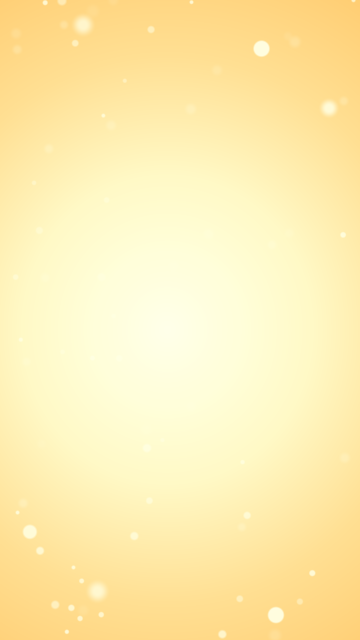
A Shadertoy shader for this background:

```glsl
// Warm golden backdrop with a pale central glow and drifting cream light specks.

vec3 hash3(float n) {
    vec3 p = fract(vec3(n) * vec3(0.1031, 0.1030, 0.0973));
    p += dot(p, p.yzx + 33.33);
    return fract((p.xxy + p.yzz) * p.zyx);
}

// Radial ramp, with radius in canvas widths
vec3 glowColor(float radius) {
    vec3 color = mix(vec3(1.0, 1.0, 0.93), vec3(1.0, 0.997, 0.85), smoothstep(-0.1, 0.26, radius));
    color = mix(color, vec3(1.0, 0.975, 0.775), clamp((radius - 0.22) / 0.21, 0.0, 1.0));
    color = mix(color, vec3(1.0, 0.875, 0.575), clamp((radius - 0.43) / 0.33, 0.0, 1.0));
    return mix(color, vec3(1.0, 0.80, 0.44), clamp((radius - 0.76) / 0.34, 0.0, 1.0));
}

// Coverage of a disc; blur is a fraction of its radius
float speck(vec2 offset, float radius, float blur) {
    float edge = max(radius * blur, 1.0 / iResolution.x);
    return 1.0 - smoothstep(radius - edge, radius + edge, length(offset));
}

void mainImage(out vec4 fragColor, in vec2 fragCoord) {
    vec2 canvas = vec2(1.0, iResolution.y / iResolution.x);
    vec2 p = fragCoord / iResolution.x;
    vec3 cream = vec3(1.0, 1.0, 0.89);

    // Background glow
    vec3 color = glowColor(length((p - vec2(0.465, 0.485) * canvas) * vec2(1.06, 1.0)));

    // Small specks, gathered towards the top and bottom
    for (int i = 0; i < 64; i++) {
        vec3 place = hash3(float(i) + 3.7);
        vec3 look = hash3(float(i) + 91.3);
        float side = i % 2 == 0 ? 1.0 : -1.0;
        vec2 center = vec2(place.x, 0.5 + 0.5 * side * (1.0 - pow(place.y, 1.6)));
        bool faint = look.x < 0.45;
        float radius = faint ? mix(0.010, 0.016, look.y) : mix(0.005, 0.012, look.y * look.y);
        float alpha = faint ? mix(0.08, 0.28, look.z) : mix(0.4, 0.85, look.z);
        color = mix(color, cream, alpha * speck(p - center * canvas, radius, faint ? 0.6 : 0.35));
    }

    // Large specks: soft on the left, crisp on the right, at both ends
    for (int i = 0; i < 4; i++) {
        float right = float(i % 2), top = float(i / 2);
        vec2 center = vec2(0.271 + 0.4955 * right - 0.04 * top, 0.076 - 0.037 * right + 0.885 * top);
        float alpha = mix(0.75, 0.95, right);
        color = mix(color, cream, alpha * speck(p - center * canvas, 0.022, mix(0.65, 0.15, right)));
    }

    // Opposing pair near the side edges
    for (int i = 0; i < 2; i++) {
        float upper = float(i);
        vec2 center = vec2(0.083 + 0.831 * upper, 0.169 + 0.662 * upper);
        color = mix(color, cream, 0.85 * speck(p - center * canvas, 0.019, mix(0.2, 0.6, upper)));
    }

    fragColor = vec4(color, 1.0);
}
```
